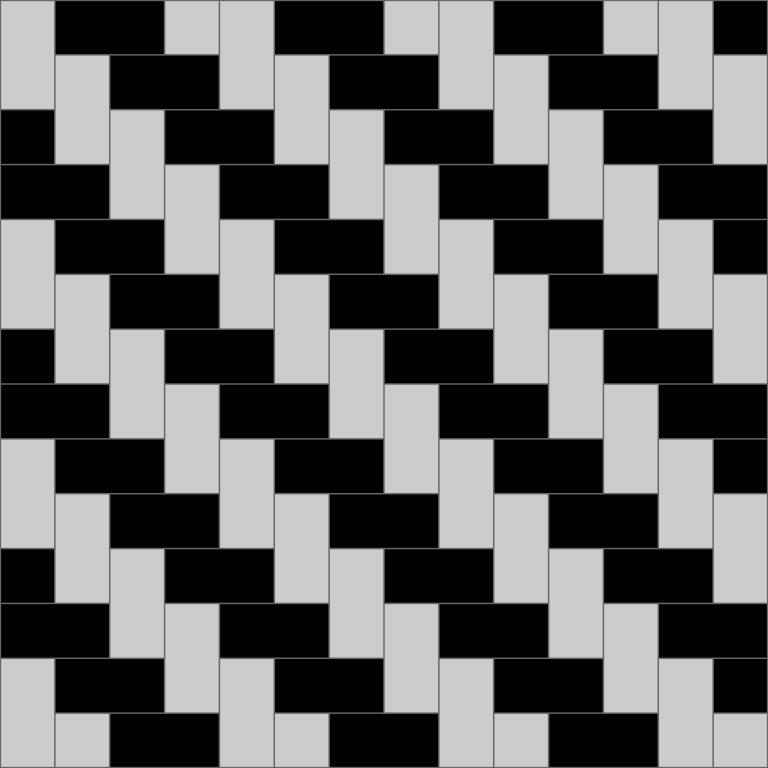
Reproduce this pattern procedurally as a Shadertoy shader.

```glsl
// Diagonal weave of black horizontal and light vertical bricks with thin grey joints
#define CELLS 14.0          // grid cells across the canvas
#define PERIOD 4.0          // cells before the weave repeats
#define JOINT_WIDTH 0.00195 // joint width, in canvas units
#define FRAME_WIDTH 0.0015  // outer frame width, in canvas units
#define DARK vec3(0.0)
#define LIGHT vec3(0.8)
#define JOINT vec3(0.4)

// Distance from p to the nearest side of a box spanning 0..size
float sideDistance(vec2 p, vec2 size) {
    vec2 d = min(p, size - p);
    return min(d.x, d.y);
}

// Antialiased coverage of a band reaching from distance 0 to halfWidth
float band(float dist, float halfWidth, float pixel) {
    return clamp((halfWidth - dist) / pixel + 0.5, 0.0, 1.0);
}

void mainImage(out vec4 fragColor, in vec2 fragCoord) {
    vec2 uv = fragCoord / iResolution.xy;
    float pixel = 1.0 / iResolution.y;

    // Cells are counted from the top left, each row shifted one cell right
    vec2 grid = vec2(uv.x, 1.0 - uv.y) * CELLS;
    vec2 cell = floor(grid);
    vec2 local = grid - cell;
    float phase = mod(cell.x - cell.y, PERIOD);

    // Phases 1 and 2 form a horizontal brick, 0 and 3 a vertical one
    bool horizontal = phase > 0.5 && phase < 2.5;
    vec2 size = horizontal ? vec2(2.0, 1.0) : vec2(1.0, 2.0);
    if (horizontal) local.x += step(1.5, phase);
    else local.y += step(2.5, phase);

    // Joints around each brick, and a frame around the canvas
    float joint = band(sideDistance(local, size) / CELLS, 0.5 * JOINT_WIDTH, pixel);
    float frame = band(sideDistance(uv, vec2(1.0)), FRAME_WIDTH, pixel);

    vec3 color = horizontal ? DARK : LIGHT;
    color = mix(color, JOINT, max(joint, frame));
    fragColor = vec4(color, 1.0);
}
```
